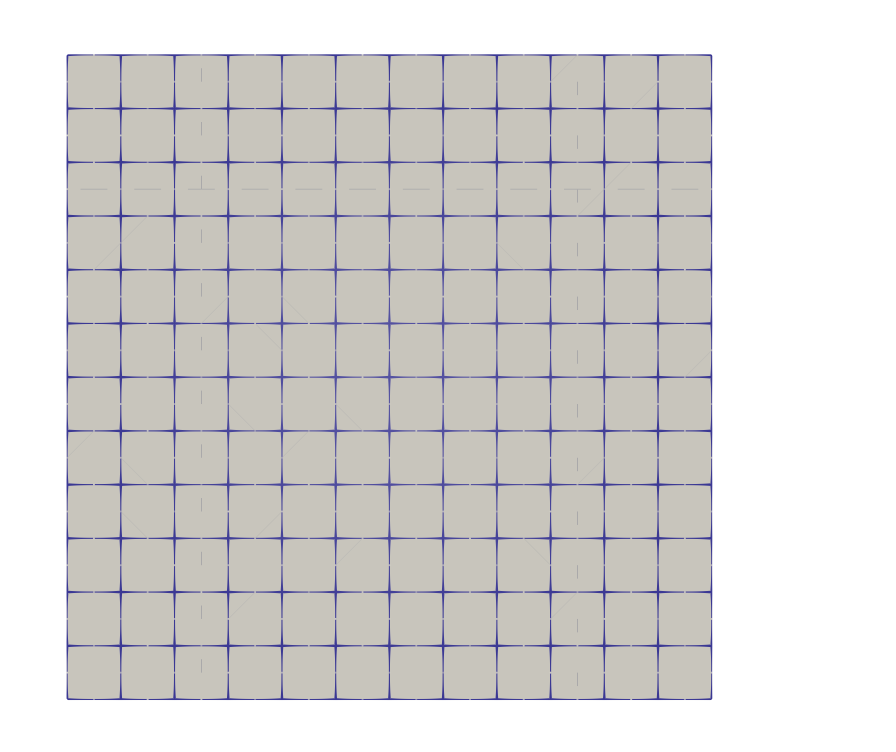
Reproduce this pattern procedurally as a WebGL 2 fragment shader.

```glsl
#version 300 es
precision highp float;

uniform vec2 u_resolution;
out vec4 outColor;

// Lengths in canvas heights; everything else is measured in cells.
const float CELL_SIZE = 0.07144;
const vec2 GRID_ORIGIN = vec2(0.0892, 0.0698);
const float GRID_COUNT = 12.0;

const vec3 PAPER = vec3(1.0);
const vec3 TILE = vec3(0.784, 0.773, 0.737);
const vec3 INK_EDGE = vec3(0.23, 0.22, 0.58);
const vec3 INK_CENTER = vec3(0.33, 0.32, 0.63);
const vec3 GLINT = vec3(0.84, 0.83, 0.80);
const vec3 HAIRLINE = vec3(0.60, 0.60, 0.63);

float hash(vec2 p) {
  vec3 q = fract(vec3(p.xyx) * 0.1031);
  q += dot(q, q.yzx + 33.33);
  return fract((q.x + q.y) * q.z);
}

// Box-filtered coverage of a band around distance zero.
float band(float dist, float halfWidth, float pixel) {
  float d = abs(dist);
  return clamp(0.5 + (halfWidth - d) / pixel, 0.0, 1.0)
       - clamp(0.5 - (halfWidth + d) / pixel, 0.0, 1.0);
}

float fill(float dist, float pixel) {
  return clamp(0.5 - dist / pixel, 0.0, 1.0);
}

// Grid line that widens from the middle of an edge to the crossing.
float taperedLine(float across, float along, float pixel) {
  float nearCrossing = 2.0 * abs(fract(along) - 0.5);
  float halfWidth = mix(0.010, 0.026, pow(nearCrossing, 2.5));
  return band(across - round(across), halfWidth, pixel);
}

// Light break at the middle of an edge, stronger on some edges.
float edgeGlint(float across, float along, float seed, float pixel) {
  vec2 offset = vec2(across - round(across), fract(along) - 0.5);
  float strength = 0.4 + 0.5 * hash(vec2(round(across), floor(along)) + seed);
  return strength * fill(length(offset) - 0.018, pixel);
}

// Dashes along one line, spanning part of each cell around a middle.
float dashes(float across, float along, float middle, float halfLength, float pixel) {
  float window = fill(abs(fract(along) - middle) - halfLength, pixel);
  return window * band(across, 0.006, pixel);
}

// Occasional hairline between the middles of two adjacent edges.
float cornerScratch(vec2 grid, float pixel) {
  vec2 id = floor(grid);
  vec2 local = fract(grid) - 0.5;
  vec2 corner = 2.0 * step(0.5, vec2(hash(id + 7.1), hash(id + 19.7))) - 1.0;
  float dist = (dot(local, corner) - 0.5) * 0.7071;
  float inside = step(0.0, min(local.x * corner.x, local.y * corner.y));
  return step(0.88, hash(id + 3.3)) * inside * band(dist, 0.006, pixel);
}

float boxDistance(vec2 p, vec2 halfSize, float radius) {
  vec2 q = abs(p) - halfSize + radius;
  return length(max(q, 0.0)) + min(max(q.x, q.y), 0.0) - radius;
}

void main() {
  vec2 grid = (gl_FragCoord.xy / u_resolution.y - GRID_ORIGIN) / CELL_SIZE;
  float pixel = 1.0 / (u_resolution.y * CELL_SIZE);
  vec2 centered = grid - 0.5 * GRID_COUNT;

  // Faint dashes and scratches on the tiles
  float dash = dashes(grid.x - 2.5, grid.y, 0.625, 0.125, pixel);
  dash = max(dash, dashes(grid.x - 9.5, grid.y, 0.375, 0.125, pixel));
  dash = max(dash, 0.8 * dashes(grid.y - 9.5, grid.x, 0.5, 0.25, pixel));
  vec3 color = mix(TILE, HAIRLINE, dash);
  color = mix(color, HAIRLINE, 0.25 * cornerScratch(grid, pixel));

  // Ink lines, slightly paler toward the middle of the grid
  float vertical = taperedLine(grid.x, grid.y, pixel);
  float horizontal = taperedLine(grid.y, grid.x, pixel);
  float rim = length(centered) / (0.5 * GRID_COUNT);
  vec3 ink = mix(INK_CENTER, INK_EDGE, smoothstep(0.1, 1.0, rim));
  color = mix(color, ink, max(vertical, horizontal));

  // Small gaps in the lines
  float glint = max(edgeGlint(grid.x, grid.y, 5.0, pixel),
                    edgeGlint(grid.y, grid.x, 41.0, pixel));
  color = mix(color, GLINT, glint);

  // Plain margin around the square sheet
  float sheet = boxDistance(centered, vec2(0.5 * GRID_COUNT + 0.01), 0.04);
  outColor = vec4(mix(PAPER, color, fill(sheet, pixel)), 1.0);
}
```
